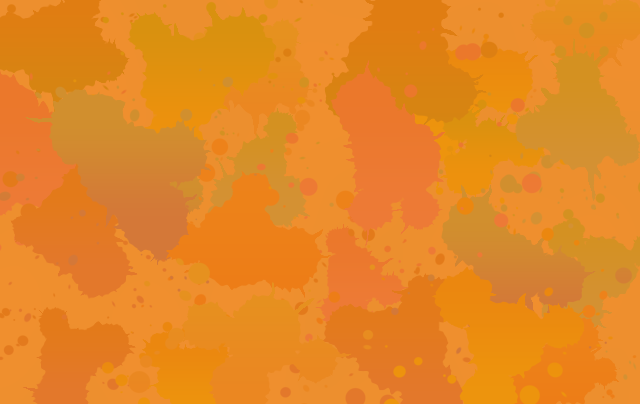
A Shadertoy shader for this background:

```glsl
// Overlapping paint splats with ragged rims and flung droplets on warm orange.

const float TAU = 6.2831853;

vec2 hash2(vec2 p) {
    vec3 q = fract(p.xyx * vec3(0.1031, 0.1030, 0.0973));
    q += dot(q, q.yzx + 33.33);
    return fract((q.xx + q.yz) * q.zy);
}

float cornerSlope(vec2 cell, vec2 corner, vec2 f) {
    return dot(hash2(cell + corner) * 2.0 - 1.0, f - corner);
}

float gradientNoise(vec2 p) {
    vec2 cell = floor(p), f = p - cell;
    vec2 u = f * f * f * (f * (f * 6.0 - 15.0) + 10.0);
    return mix(mix(cornerSlope(cell, vec2(0, 0), f), cornerSlope(cell, vec2(1, 0), f), u.x),
               mix(cornerSlope(cell, vec2(0, 1), f), cornerSlope(cell, vec2(1, 1), f), u.x), u.y);
}

float smoothMin(float a, float b, float k) {
    float h = max(k - abs(a - b), 0.0) / k;
    return min(a, b) - h * h * k * 0.25;
}

vec2 polar(float angle) {
    return vec2(cos(angle), sin(angle));
}

// Round blob with slow swells, scallops and a few sharp radial spikes.
float lobeDistance(vec2 p, float radius, float seed) {
    vec2 dir = p / max(length(p), 1e-4);
    float swell = gradientNoise(dir * 1.6 + seed);
    float scallop = gradientNoise(dir * 6.0 + seed * 1.7);
    float spike = pow(max(gradientNoise(dir * 5.5 + seed * 2.3), 0.0), 3.0);
    return length(p) - radius * (0.98 + 0.2 * swell + 0.14 * scallop + 5.0 * spike);
}

float bodyDistance(vec2 p, float size, float seed) {
    vec2 core = hash2(vec2(seed, 3.0));
    float d = lobeDistance(p, size * (0.5 + 0.3 * core.x), seed);
    for (int i = 0; i < 3; i++) {
        vec2 h = hash2(vec2(seed, 11.0 + float(i)));
        vec2 offset = polar(TAU * (core.y + (float(i) + 0.7 * h.x) / 3.0)) * size * 0.78;
        float lobe = lobeDistance(p - offset, size * (0.26 + 0.3 * h.y), seed + 7.0 * float(i + 1));
        d = smoothMin(d, lobe, size * 0.06);
    }
    return d;
}

// Mostly tiny drops, some stretched along their flight.
float dropletDistance(vec2 p, float size, float seed) {
    float d = 1.0;
    for (int i = 0; i < 28; i++) {
        vec2 h = hash2(vec2(seed, 31.0 + float(i)));
        vec2 shape = hash2(vec2(seed + 0.5, 71.0 + float(i)));
        vec2 dir = polar(TAU * h.x);
        vec2 q = p - dir * size * (0.75 + 1.15 * h.y);
        float stretch = mix(1.0, 0.3, shape.y * shape.y * (1.0 - shape.x * shape.x));
        q = vec2(dot(q, dir) * stretch, dot(q, vec2(-dir.y, dir.x)));
        d = min(d, length(q) - size * (0.016 + 0.13 * pow(shape.x, 4.0)));
    }
    return d;
}

void mainImage(out vec4 fragColor, in vec2 fragCoord) {
    vec3 upper[9] = vec3[9](
        vec3(0.89, 0.48, 0.10), vec3(0.83, 0.57, 0.13), vec3(0.92, 0.53, 0.06),
        vec3(0.92, 0.47, 0.17), vec3(0.90, 0.57, 0.12), vec3(0.82, 0.56, 0.18),
        vec3(0.88, 0.49, 0.07), vec3(0.93, 0.51, 0.10), vec3(0.85, 0.57, 0.06));
    vec3 lower[9] = vec3[9](
        vec3(0.89, 0.47, 0.17), vec3(0.83, 0.57, 0.20), vec3(0.93, 0.58, 0.05),
        vec3(0.93, 0.48, 0.21), vec3(0.92, 0.53, 0.13), vec3(0.83, 0.47, 0.22),
        vec3(0.84, 0.52, 0.07), vec3(0.93, 0.49, 0.09), vec3(0.93, 0.57, 0.05));

    float aspect = iResolution.x / iResolution.y;
    float pixel = 1.0 / iResolution.y;
    vec2 uv = fragCoord * pixel;

    // Ground with a faint drift of hue
    float drift = smoothstep(-0.3, 0.3, gradientNoise(uv * vec2(3.5, 2.0) + 5.0));
    vec3 color = mix(vec3(0.94, 0.56, 0.18), vec3(0.925, 0.56, 0.18), drift);

    // Shared warp that scallops the body rims
    vec2 rough = 0.008 * vec2(gradientNoise(uv * 45.0), gradientNoise(uv * 45.0 + 40.0));

    // Splats on a jittered 6 by 4 grid, painted in shuffled order
    for (int i = 0; i < 24; i++) {
        int slot = (i * 11) % 24;
        float seed = float(i) * 3.7 + 1.3;
        vec2 cell = vec2(slot % 6, slot / 6) + 0.5 + 0.7 * (hash2(vec2(seed, 1.0)) - 0.5);
        vec2 p = uv - cell * vec2(aspect / 6.0, 0.25);
        float size = 0.1 + 0.085 * hash2(vec2(seed, 2.0)).x;
        if (length(p) > size * 2.3) continue;

        float d = min(bodyDistance(p + rough, size, seed), dropletDistance(p, size, seed));
        vec3 paint = mix(lower[i % 9], upper[i % 9], smoothstep(-0.8, 0.8, p.y / size));
        color = mix(color, paint, smoothstep(0.8 * pixel, -0.8 * pixel, d));
    }
    fragColor = vec4(color, 1.0);
}
```
